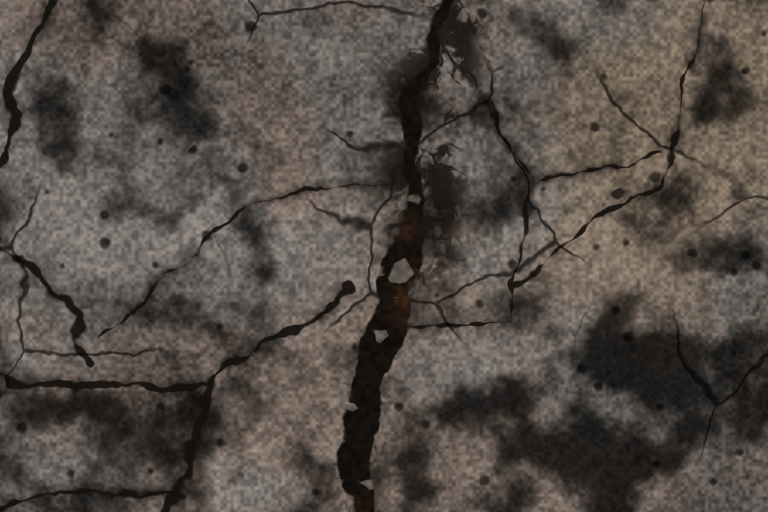
This texture is drawn by a Shadertoy shader. Its source:

```glsl
const vec3 WARM_TINT = vec3(1.0, 0.89, 0.81);
const vec3 SLATE_TINT = vec3(0.91, 0.89, 0.87);
const vec3 OCHRE_TINT = vec3(1.0, 0.88, 0.76);
const vec3 CREVICE = vec3(0.075, 0.06, 0.048);
const vec3 RUST = vec3(0.20, 0.125, 0.075);
const vec3 PEBBLE = vec3(0.36, 0.33, 0.30);

float hash(vec2 p) {
    vec3 q = fract(vec3(p.xyx) * 0.1031);
    q += dot(q, q.yzx + 33.33);
    return fract((q.x + q.y) * q.z);
}

float noise(vec2 p) {
    vec2 i = floor(p), f = fract(p);
    f = f * f * (3.0 - 2.0 * f);
    return mix(mix(hash(i), hash(i + vec2(1, 0)), f.x),
               mix(hash(i + vec2(0, 1)), hash(i + vec2(1, 1)), f.x), f.y);
}

float fbm(vec2 p) {
    float sum = 0.0, amp = 0.5;
    for (int i = 0; i < 5; i++) {
        sum += amp * noise(p);
        p = mat2(1.6, 1.2, -1.2, 1.6) * p + 17.3;
        amp *= 0.5;
    }
    return sum;
}

// x: distance to cell centre, y: distance to border, z: cell id
vec3 cells(vec2 p) {
    vec2 home = floor(p);
    float near = 9.0, next = 9.0, id = 0.0;
    for (int y = -1; y <= 1; y++)
    for (int x = -1; x <= 1; x++) {
        vec2 c = home + vec2(x, y);
        float d = length(c + vec2(hash(c + 3.1), hash(c + 71.7)) - p);
        if (d < near) { next = near; near = d; id = hash(c + 29.5); }
        else next = min(next, d);
    }
    return vec3(near, 0.5 * (next - near), id);
}

float segment(vec2 p, vec2 a, vec2 b, float width) {
    vec2 pa = p - a, ba = b - a;
    return length(pa - ba * clamp(dot(pa, ba) / dot(ba, ba), 0.0, 1.0)) - width;
}

float bump(vec2 p, vec2 centre, vec2 size) {
    vec2 d = (p - centre) / size;
    return exp(-dot(d, d));
}

float leftCracks(vec2 p) {
    float d = segment(p, vec2(0.12, 1.03), vec2(-0.01, 0.70), 0.007);
    d = min(d, segment(p, vec2(-0.05, 0.28), vec2(0.42, 0.24), 0.005));
    d = min(d, segment(p, vec2(0.42, 0.24), vec2(0.70, 0.45), 0.004));
    d = min(d, segment(p, vec2(0.43, 0.25), vec2(0.33, -0.03), 0.007));
    d = min(d, segment(p, vec2(-0.02, 0.56), vec2(0.21, 0.30), 0.003));
    d = min(d, segment(p, vec2(0.20, 0.35), vec2(0.54, 0.61), 0.001));
    d = min(d, segment(p, vec2(0.54, 0.61), vec2(0.78, 0.64), 0.001));
    return min(d, segment(p, vec2(-0.05, 0.02), vec2(0.36, 0.03), 0.004));
}

float rightCracks(vec2 p) {
    float d = segment(p, vec2(0.90, 0.88), vec2(1.04, 0.66), 0.001);
    d = min(d, segment(p, vec2(1.04, 0.66), vec2(1.30, 0.72), 0.001));
    d = min(d, segment(p, vec2(1.04, 0.66), vec2(1.00, 0.37), 0.002));
    d = min(d, segment(p, vec2(1.02, 0.47), vec2(1.30, 0.65), 0.002));
    d = min(d, segment(p, vec2(1.30, 0.65), vec2(1.40, 1.02), 0.001));
    d = min(d, segment(p, vec2(0.80, 0.37), vec2(1.00, 0.37), 0.002));
    return min(d, segment(p, vec2(1.30, 1.01), vec2(1.55, 0.98), 0.004));
}

// Signed sideways offset from the wandering central fissure
float fissureOffset(vec2 p) {
    return p.x - 0.69 - 0.11 * smoothstep(0.08, 0.55, p.y) - 0.07 * smoothstep(0.8, 1.05, p.y);
}

vec3 concrete(vec2 p) {
    float speckle = 0.6 * noise(p * 150.0) + 0.4 * noise(p * 85.0 + 9.0);
    float tone = 0.425 + 0.30 * (fbm(p * 3.5) - 0.48) + 0.32 * (speckle - 0.5);
    tone += 0.10 * (fbm(p * 24.0) - 0.48);
    vec3 tint = mix(WARM_TINT, OCHRE_TINT, smoothstep(0.85, 1.25, p.x) * smoothstep(0.2, 0.7, p.y));
    float slate = smoothstep(0.42, 0.68, fbm(p * 4.0 + 40.0) + 0.15 * bump(p, vec2(0.25, 0.75), vec2(0.25)));
    return tone * mix(tint, SLATE_TINT, slate * (1.0 - 0.6 * speckle));
}

void mainImage(out vec4 fragColor, in vec2 fragCoord) {
    vec2 p = fragCoord / iResolution.y;
    vec2 warped = p + 0.10 * (vec2(fbm(p * 7.0), fbm(p * 7.0 + 50.0)) - 0.48);
    float grit = fbm(p * 16.0 + 5.0);
    float patchy = noise(p * 4.0 + 13.0);
    vec3 color = concrete(p);

    // Damp stains and pits
    float damp = bump(p, vec2(1.38, 0.21), vec2(0.30, 0.15)) + 0.6 * bump(p, vec2(1.31, 0.72), vec2(0.06, 0.14))
               + 0.5 * bump(p, vec2(1.14, 0.12), vec2(0.06, 0.2)) + 0.4 * bump(p, vec2(0.3, 0.1), vec2(0.1, 0.12));
    float stain = smoothstep(0.48, 0.80, fbm(p * 10.0) + 0.26 * damp);
    color *= 1.0 - 0.72 * stain;
    vec3 pit = cells(p * 24.0);
    color *= 1.0 - 0.6 * step(0.93, pit.z) * (1.0 - smoothstep(0.08, 0.28, pit.x + 0.4 * (grit - 0.5)));

    // Branching cracks with sooty rims
    float branches = min(leftCracks(warped), rightCracks(warped)) + 0.010 * (noise(p * 45.0) - 0.45);
    color *= 1.0 - 0.55 * exp(-max(branches, 0.0) * 75.0) * smoothstep(0.32, 0.60, grit);
    color = mix(color, CREVICE, 0.92 * (1.0 - smoothstep(-0.001, 0.004, branches)));
    float hairline = cells(warped * 3.2 + 6.0).y / 3.2;
    color *= 1.0 - 0.6 * smoothstep(0.45, 0.70, patchy) * (1.0 - smoothstep(0.0005, 0.0045, hairline));

    // Crumbled edge beside the fissure
    float side = fissureOffset(warped);
    float crumble = bump(vec2(side, 0.0), vec2(0.05, 0.0), vec2(0.065, 1.0)) * smoothstep(0.30, 0.62, p.y)
                  + 0.7 * bump(vec2(side, 0.0), vec2(0.0), vec2(0.045, 1.0));
    vec3 chip = cells(warped * 32.0);
    float joints = (1.0 - smoothstep(0.04, 0.17, chip.y)) * smoothstep(0.38, 0.52, grit);
    float crumbs = max(joints, smoothstep(0.49, 0.59, grit));
    color = mix(color, CREVICE * 1.3, 0.88 * min(crumble, 1.0) * crumbs);

    // Open fissure with rusty soil and loose pebbles
    float halfWidth = 0.011 + 0.026 * exp(-pow((p.y - 0.36) / 0.15, 2.0)) + 0.010 * smoothstep(0.2, 0.0, p.y);
    float gap = abs(side) - halfWidth + 0.025 * (grit - 0.48);
    float soil = bump(p, vec2(0.79, 0.46), vec2(0.05, 0.12)) + 0.4 * bump(p, vec2(0.69, 0.08), vec2(0.05, 0.12));
    vec3 filling = mix(CREVICE, RUST, soil * smoothstep(0.3, 0.6, grit)) * (0.65 + 0.7 * noise(p * 110.0));
    float pebble = step(0.88, chip.z) * smoothstep(0.08, 0.18, chip.y);
    filling = mix(filling, PEBBLE * (0.8 + 0.4 * noise(p * 90.0)), pebble);
    color = mix(color, filling, 1.0 - smoothstep(-0.002, 0.004, gap));

    fragColor = vec4(clamp(color, 0.0, 1.0), 1.0);
}
```
